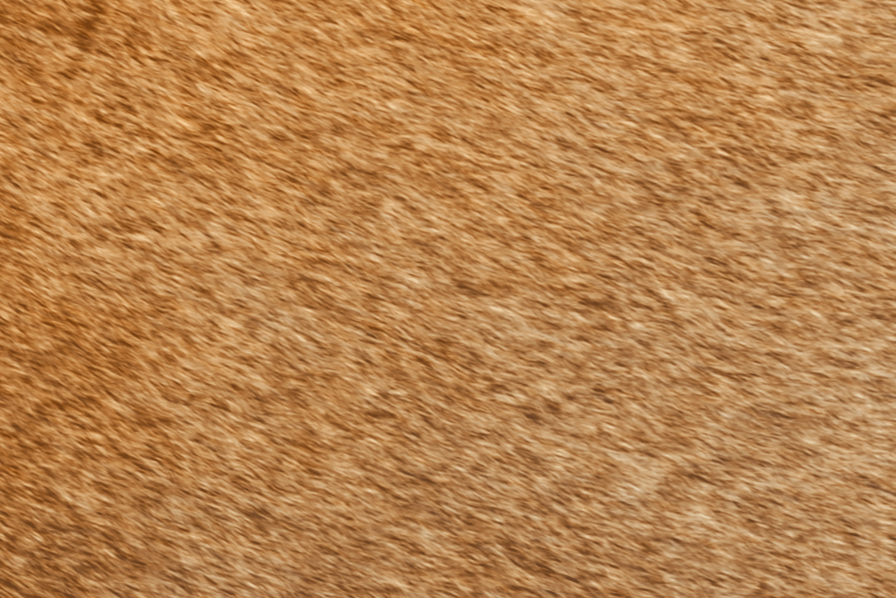
Reproduce this texture procedurally as a WebGL 2 fragment shader.

```glsl
#version 300 es
precision highp float;

uniform vec2 u_resolution;
out vec4 fragColor;

// Strand sizes (length, width) in canvas heights
const vec2 GRAIN_SIZE = vec2(0.0085, 0.0032);
const vec2 HAIR_SIZE  = vec2(0.0210, 0.0035);
const vec2 LOCK_SIZE  = vec2(0.0340, 0.0068);
const vec2 CLUMP_SIZE = vec2(0.0550, 0.0180);
const vec2 PATCH_SIZE = vec2(0.2000, 0.1000);

// Tone contrast of each layer
const float GRAIN_GAIN = 0.13;
const float HAIR_GAIN  = 0.28;
const float LOCK_GAIN  = 0.15;
const float CLUMP_GAIN = 0.085;
const float PATCH_GAIN = 0.05;

// Lie of the coat: slope at the left edge and how it flattens to the right
const float SLOPE = 0.52;
const float FLATTEN = 0.07;
const float WAVE = 0.003;
const float HAIR_TILT = 1.0;

const float BASE_TONE = 0.515;
const vec2 LIGHT_SLOPE = vec2(0.09, 0.09);
const float CORNER_SHADE = 0.14;

const vec3 ROOT  = vec3(0.47, 0.25, 0.07);
const vec3 RUST  = vec3(0.57, 0.325, 0.11);
const vec3 TAN   = vec3(0.70, 0.435, 0.195);
const vec3 GOLD  = vec3(0.785, 0.55, 0.30);
const vec3 SAND  = vec3(0.86, 0.66, 0.43);
const vec3 CREAM = vec3(0.95, 0.80, 0.60);
const vec3 DULLING = vec3(-0.050, 0.006, 0.065);
const float DULL_MIX = 0.26;

vec3 hash3(vec2 cell, float seed) {
    vec3 h = fract(vec3(cell.xyx + seed) * vec3(0.1031, 0.1030, 0.0973));
    h += dot(h, h.yxz + 33.33);
    return fract((h.xxy + h.yzz) * h.zyx);
}

// Cellular noise: one slightly tilted strand of random tone per cell
float strands(vec2 flow, vec2 size, float tilt, float seed) {
    vec2 q = flow / size;
    vec2 home = floor(q);
    float sum = 0.0;
    for (int j = -2; j <= 2; j++) {
        for (int i = -1; i <= 1; i++) {
            vec2 cell = home + vec2(i, j);
            vec3 rnd = hash3(cell, seed);
            vec2 d = q - cell - rnd.xy;
            float lean = fract(rnd.x * 7.0 + rnd.z * 13.0) * 2.0 - 1.0;
            d.y += d.x * lean * tilt;
            vec2 fade = max(1.0 - d * d, 0.0);
            fade *= fade;
            sum += (rnd.z * 2.0 - 1.0) * fade.x * fade.y;
        }
    }
    return sum;
}

// Coordinates along and across the hair
vec2 coatFlow(vec2 p) {
    float across = p.y + SLOPE * p.x - FLATTEN * p.x * p.x;
    across += WAVE * sin(p.x * 13.0 + p.y * 9.0);
    across += 0.4 * WAVE * sin(p.x * 37.0 - p.y * 31.0 + 1.7);
    float along = p.x - 0.4 * p.y;
    return vec2(along, across * 0.9);
}

vec3 coatColour(float tone) {
    vec3 c = mix(ROOT, RUST, smoothstep(-0.05, 0.20, tone));
    c = mix(c, TAN, smoothstep(0.15, 0.40, tone));
    c = mix(c, GOLD, smoothstep(0.36, 0.58, tone));
    c = mix(c, SAND, smoothstep(0.54, 0.80, tone));
    return mix(c, CREAM, smoothstep(0.76, 1.15, tone));
}

void main() {
    vec2 uv = gl_FragCoord.xy / u_resolution;
    vec2 p = gl_FragCoord.xy / u_resolution.y;
    vec2 flow = coatFlow(p);

    // Fur, from fine grain to broad patches
    float patches = strands(flow, PATCH_SIZE, 0.3, 71.0);
    float tone = BASE_TONE + PATCH_GAIN * patches;
    tone += GRAIN_GAIN * strands(flow, GRAIN_SIZE, HAIR_TILT, 23.0);
    tone += HAIR_GAIN * strands(flow, HAIR_SIZE, HAIR_TILT, 11.0);
    tone += LOCK_GAIN * strands(flow, LOCK_SIZE, HAIR_TILT, 37.0);
    tone += CLUMP_GAIN * strands(flow, CLUMP_SIZE, 0.6, 53.0);

    // Light from the upper right, shade in the left corners
    tone += dot(uv - 0.5, LIGHT_SLOPE);
    float corner = length((uv - vec2(0.62, 0.52)) * vec2(1.0, 1.1));
    tone -= CORNER_SHADE * smoothstep(0.5, 0.9, corner) * (1.0 - uv.x);

    // Greyer coat towards the lower right, with grey hairs mixed in
    float dull = smoothstep(0.1, 1.0, 0.6 * (uv.x + 1.0 - uv.y) + 0.12 * patches);
    dull += DULL_MIX * strands(flow, LOCK_SIZE, HAIR_TILT, 97.0);
    vec3 colour = coatColour(tone) + DULLING * dull;

    fragColor = vec4(clamp(colour, 0.0, 1.0), 1.0);
}
```
